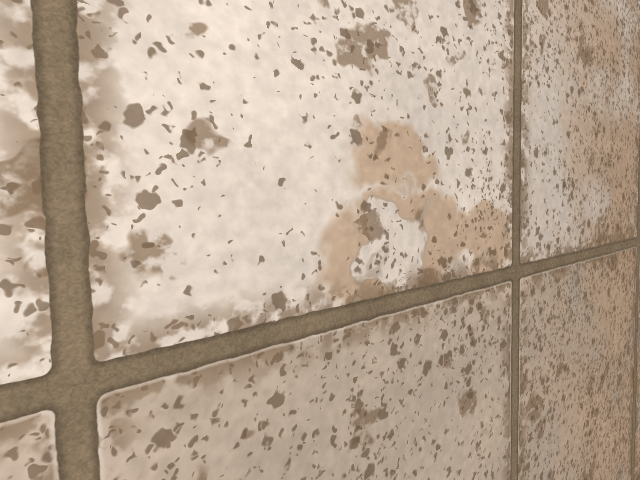
Write a Shadertoy shader that draws this texture.

```glsl
// Worn stone wall tiles with sandy grout, seen obliquely along the wall.
// The canvas is projected onto the wall plane, split into tiles, then layered
// with mottling, a warm stain, porous blotches, round pits and chipped edges.

const vec2 VANISH = vec2(1.8056, 0.609);   // where the horizontal joints meet
const vec2 TILE = vec2(1.0, 1.12);         // tile pitch on the wall
const float JOINT = 0.0207;                // half width of the grout
const vec3 CREAM = vec3(0.90, 0.84, 0.78);
const vec3 DULL = vec3(0.74, 0.66, 0.58);
const vec3 TAN = vec3(0.73, 0.62, 0.52);
const vec3 PEACH = vec3(0.77, 0.64, 0.52);
const vec3 PIT = vec3(0.43, 0.35, 0.27);
const vec3 GROUT = vec3(0.52, 0.45, 0.36);

vec3 hash3(vec2 p) {
    vec3 q = fract(p.xyx * vec3(0.1031, 0.1030, 0.0973));
    q += dot(q, q.yzx + 33.33);
    return fract((q.xxy + q.yzz) * q.zyx);
}

float noise(vec2 p) {
    vec2 i = floor(p), f = fract(p);
    f = f * f * (3.0 - 2.0 * f);
    float low = mix(hash3(i).x, hash3(i + vec2(1, 0)).x, f.x);
    float high = mix(hash3(i + vec2(0, 1)).x, hash3(i + vec2(1, 1)).x, f.x);
    return mix(low, high, f.y);
}

float fbm(vec2 p) {
    float sum = 0.0, amp = 0.533;
    for (int i = 0; i < 4; i++) {
        sum += amp * noise(p);
        p = mat2(1.6, 1.2, -1.2, 1.6) * p + 17.3;
        amp *= 0.5;
    }
    return sum;
}

// Canvas point to wall plane: joints become axis aligned
vec2 wallPlane(vec2 p) {
    float x = p.x - (1.0 - p.y) * (0.068 - 0.0714 * p.x);
    float d = VANISH.x - x;
    return vec2((1.0 / d - 0.5903) / 0.7874, (p.y - VANISH.y) / d + 0.2425);
}

// Coverage of randomly sized discs, one candidate per cell
float spots(vec2 p, float cell, float density, float seed, float aa) {
    vec2 g = p / cell;
    float cover = 0.0, soft = aa / cell + 0.03;
    for (int j = -1; j <= 1; j++)
    for (int i = -1; i <= 1; i++) {
        vec2 id = floor(g) + vec2(i, j);
        vec3 h = hash3(id + seed);
        float present = step(hash3(id + seed + 61.7).y, density);
        float r = mix(0.10, 0.42, h.z * h.z);
        float d = length(g - id - h.xy);
        cover = max(cover, present * (1.0 - smoothstep(r - soft, r + soft, d)));
    }
    return cover;
}

// Soft elliptical patch: 1 inside, 0 outside
float patchMask(vec2 p, vec2 centre, vec2 radii, float soft) {
    return 1.0 - smoothstep(1.0 - soft, 1.0 + soft, length((p - centre) / radii));
}

vec3 groutColor(vec2 q, float depth) {
    float sand = noise(q * 420.0) * 0.6 + noise(q * 190.0) * 0.4;
    vec3 col = GROUT * (0.83 + 0.24 * sand + 0.16 * fbm(q * 18.0));
    return col * mix(0.78, 1.0, smoothstep(0.0, 0.012, depth));
}

vec3 tileColor(vec2 q, vec2 id, float edge, float aa) {
    float cloud = fbm(q * 5.0 + 3.0), grain = fbm(q * 65.0);
    vec2 warp = vec2(fbm(q * 14.0), fbm(q * 14.0 + 40.0)) - 0.5;
    vec2 rough = q + 0.012 * (vec2(noise(q * 110.0), noise(q * 110.0 + 9.0)) - 0.5);
    float far = smoothstep(0.65, 1.8, q.x), lower = step(id.y, -0.5);

    // Ground tone, per tile and along the wall
    vec3 col = mix(CREAM, DULL, lower * 0.8);
    col = mix(col, TAN, far * smoothstep(0.2, 0.75, cloud + 0.15 * far));
    col *= 0.90 + 0.16 * cloud + 0.06 * hash3(id + 5.0).x;

    // Warm stain around a pale island with a dark ring
    vec2 s = q + 0.14 * warp;
    float stain = max(patchMask(s, vec2(0.56, 0.11), vec2(0.20, 0.13), 0.12),
                  max(patchMask(s, vec2(0.52, 0.30), vec2(0.12, 0.06), 0.25),
                      patchMask(s, vec2(0.85, 0.11), vec2(0.15, 0.09), 0.15)));
    float island = patchMask(s, vec2(0.53, 0.118), vec2(0.105, 0.09), 0.08);
    float rim = 4.0 * island * (1.0 - island);
    float ring = 1.0 - smoothstep(0.004, 0.016, abs(length(s - vec2(0.505, 0.08)) - 0.03));
    col = mix(col, PEACH, 0.75 * stain * (1.0 - island) * (1.0 - lower));
    col = mix(col, PIT, (0.45 * rim + 0.4 * ring) * grain * (1.0 - lower));

    // Porous blotches, then pits that gather in clusters and along edges
    float wear = 1.0 - smoothstep(0.0, 0.07, edge);
    float cluster = smoothstep(0.42, 0.68, fbm(q * 6.0 + 21.0));
    float blotch = spots(q + 0.10 * warp, 0.11, 0.22 + 0.35 * cluster, 11.0, aa);
    blotch *= smoothstep(0.28, 0.58, grain + 0.1 * cluster);
    col = mix(col, PIT * 1.18, 0.68 * blotch);
    float density = 0.12 + 0.38 * cluster + 0.35 * wear + 0.22 * far + 0.15 * lower;
    float pits = max(spots(rough, 0.034, density * 0.8, 31.0, aa),
                     spots(rough, 0.016, density, 57.0, aa));
    col = mix(col, PIT, 0.68 * pits);
    float chips = wear * smoothstep(0.42, 0.66, fbm(q * 38.0 + 8.0) + 0.12 * wear);
    col = mix(col, PIT * 1.2, 0.65 * chips);
    return col * (0.93 + 0.14 * grain);
}

void mainImage(out vec4 fragColor, in vec2 fragCoord) {
    vec2 p = fragCoord / iResolution.y;
    vec2 q = wallPlane(p);
    float aa = 0.7 * max(fwidth(q.x), fwidth(q.y));

    // Signed distance inside a rounded tile with a ragged outline
    vec2 id = floor(q / TILE), local = q - id * TILE;
    vec2 inset = min(local, TILE - local) - JOINT;
    float edge = min(inset.x, inset.y);
    if (max(0.012 - inset.x, 0.0) * max(0.012 - inset.y, 0.0) > 0.0)
        edge = 0.012 - length(0.012 - inset);
    edge += 0.005 * (fbm(q * 45.0) - 0.5);

    // Joint, tile face and the pale lip on its upper edge
    vec3 tile = tileColor(q, id, edge, aa);
    float lip = (1.0 - smoothstep(0.002, 0.007, edge)) * step(0.5 * TILE.y, local.y);
    tile = mix(tile, CREAM, 0.55 * lip);
    vec3 col = mix(groutColor(q, -edge), tile, smoothstep(-aa, aa, edge));

    // Room light falls off towards the lower right
    col *= 1.03 - 0.13 * smoothstep(0.3, 1.6, p.x + 0.6 * (1.0 - p.y));
    fragColor = vec4(clamp(col, 0.0, 1.0), 1.0);
}
```
